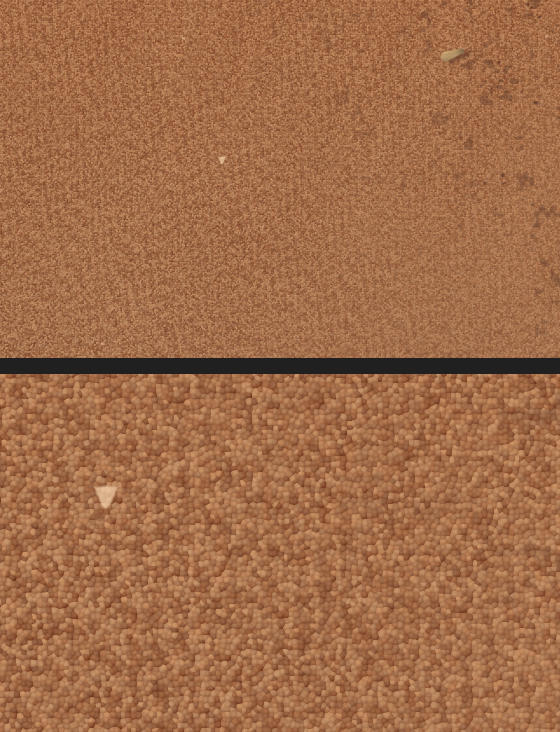
Top: the whole. Bottom: its middle third, enlarged.
This texture is drawn by a Shadertoy shader. Its source:

```glsl
#define GRAINS 205.0
#define GRAIN_CONTRAST 0.205
#define RIPPLE_STRENGTH 0.022
#define SAND vec3(0.645, 0.432, 0.290)
#define LIGHT_STEP vec3(0.95, 1.00, 0.80)
#define HUE_STEP vec3(-0.022, 0.010, 0.028)
#define SHELL vec3(0.72, 0.59, 0.41)
#define STONE vec3(0.86, 0.70, 0.55)
#define DEBRIS vec3(0.36, 0.22, 0.16)
#define SPECKS 14

float hash(vec2 p) {
    return fract(sin(dot(p, vec2(127.1, 311.7))) * 43758.5453);
}

vec2 hash2(vec2 p) {
    return vec2(hash(p), hash(p + 57.3));
}

float noise(vec2 p) {
    vec2 i = floor(p), f = fract(p);
    f = f * f * (3.0 - 2.0 * f);
    return mix(mix(hash(i), hash(i + vec2(1, 0)), f.x),
               mix(hash(i + vec2(0, 1)), hash(i + vec2(1, 1)), f.x), f.y);
}

float fbm(vec2 p) {
    float sum = 0.0, amp = 0.5;
    for (int i = 0; i < 4; i++) {
        sum += amp * noise(p);
        p = p * 2.03 + 17.1;
        amp *= 0.5;
    }
    return sum - 0.47;
}

// Cellular grains: x = brightness around zero, y = hue shift
vec2 grain(vec2 p) {
    vec2 cell = floor(p), nearest = vec2(0), id = vec2(0);
    float best = 9.0;
    for (int y = -1; y <= 1; y++)
    for (int x = -1; x <= 1; x++) {
        vec2 c = cell + vec2(x, y);
        vec2 d = p - c - 0.1 - 0.8 * hash2(c);
        float dist = dot(d, d);
        if (dist < best) { best = dist; nearest = d; id = c; }
    }
    float dome = 0.40 - sqrt(best);
    float lit = dot(nearest, vec2(-0.25, 0.35));
    return vec2(hash(id + 9.7) - 0.5 + 0.7 * dome + lit, hash(id + 31.9) - 0.5);
}

// Capsule along x whose radius shrinks from ra to rb
float taperedCapsule(vec2 p, float halfLen, float ra, float rb) {
    float t = clamp(p.x / (2.0 * halfLen) + 0.5, 0.0, 1.0);
    return length(p - vec2((2.0 * t - 1.0) * halfLen, 0)) - mix(ra, rb, t);
}

float wedge(vec2 p) {
    return max(p.y - 0.010, abs(p.x) * 0.88 - p.y * 0.47 - 0.006);
}

float cover(float d, float edge) {
    return 1.0 - smoothstep(-edge, edge, d);
}

void mainImage(out vec4 fragColor, in vec2 fragCoord) {
    float px = 1.0 / iResolution.y;
    vec2 p = fragCoord * px;
    float edge = max(px, 0.0015);

    // Grains, averaged over the pixel
    vec2 g = vec2(0);
    for (int i = 0; i < 4; i++) {
        vec2 offset = vec2(i % 2, i / 2) * 0.5 - 0.25;
        g += 0.25 * grain((p + offset * px) * GRAINS);
    }

    // Broad patches and faint ripples lying almost level
    float patches = fbm(p * 3.5 + 4.0);
    float ripples = fbm(vec2(p.x * 5.0 + p.y, p.y * 32.0 - p.x * 5.0));
    float smoothArea = smoothstep(0.2, 1.3, p.x - p.y);
    float tone = g.x * GRAIN_CONTRAST * (1.05 - 0.3 * smoothArea);
    tone += RIPPLE_STRENGTH * (ripples + patches) + 0.016 * (0.5 - p.y);
    vec3 col = SAND + tone * LIGHT_STEP;
    col += HUE_STEP * (g.y + 0.5 * (0.5 - p.y));

    // Disturbed ground with dark crumbs toward the upper right
    float rough = smoothstep(0.9, 1.9, p.x + 0.6 * p.y);
    float crumbs = smoothstep(0.74, 0.9, noise(p * 70.0) * 0.7 + noise(p * 22.0) * 0.4);
    col = mix(col, DEBRIS, 0.4 * rough * crumbs);

    // Scattered specks: mostly dark at the right, a few pale anywhere
    for (int i = 0; i < SPECKS; i++) {
        vec2 seed = vec2(i, 3.7);
        vec2 h = hash2(seed);
        bool pale = i % 4 == 0;
        vec2 c = pale ? h * vec2(1.56, 1.0) : vec2(1.3 + 0.25 * h.x, 0.45 + 0.55 * h.y);
        float radius = (pale ? 0.0025 : 0.004) * (0.6 + 0.8 * hash(seed + 5.0));
        float d = length((p - c) * vec2(0.8, 1.1)) - radius;
        d += 0.004 * (noise(p * 180.0) - 0.5);
        col = mix(col, pale ? STONE : DEBRIS, 0.75 * cover(d, edge));
    }

    // Pale wedge of stone with a small chip under it
    vec2 s = p - vec2(0.62, 0.552);
    float chip = length((s - vec2(-0.006, -0.019)) * vec2(0.8, 1.0)) - 0.004;
    col = mix(col, SAND * 0.88, 0.7 * cover(chip, edge));
    float stone = wedge(s) + 0.003 * (noise(p * 150.0) - 0.5);
    col = mix(col, STONE + 0.3 * tone, cover(stone, edge));

    // Tapered shell and its shadow
    vec2 q = mat2(0.94, -0.34, 0.34, 0.94) * (p - vec2(1.268, 0.850));
    float shadow = taperedCapsule(q - vec2(0.012, -0.014), 0.023, 0.010, 0.006);
    col = mix(col, DEBRIS, 0.55 * cover(shadow, 0.009));
    float shell = taperedCapsule(q, 0.024, 0.014, 0.006);
    vec3 shellCol = SHELL * (1.0 + 9.0 * q.y) * (1.0 - 0.3 * smoothstep(0.0, 0.03, q.x));
    shellCol += 0.08 * (noise(q * vec2(60, 300)) - 0.5);
    col = mix(col, shellCol, cover(shell, edge));

    fragColor = vec4(clamp(col, 0.0, 1.0), 1.0);
}
```
